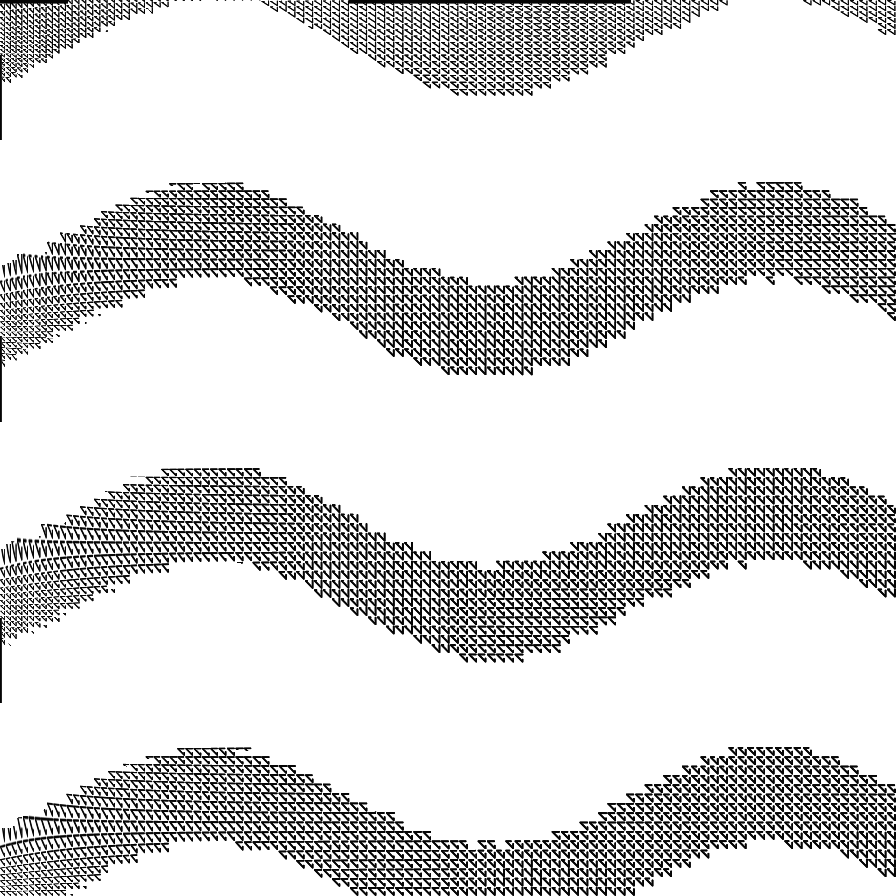
This pattern is drawn by a Shadertoy shader. Its source:

```glsl
const vec3 PAPER = vec3(1.0);
const vec3 INK = vec3(0.02);

float hash(vec2 p) {
    return fract(sin(dot(p, vec2(127.1, 311.7))) * 43758.5453);
}

float noise(vec2 p) {
    vec2 i = floor(p), f = fract(p);
    f = f * f * (3.0 - 2.0 * f);
    float low = mix(hash(i), hash(i + vec2(1, 0)), f.x);
    float high = mix(hash(i + vec2(0, 1)), hash(i + vec2(1, 1)), f.x);
    return mix(low, high, f.y);
}

float segment(vec2 p, vec2 a, vec2 b) {
    vec2 pa = p - a, ba = b - a;
    return length(pa - ba * clamp(dot(pa, ba) / dot(ba, ba), 0.0, 1.0));
}

float fill(float d, float pixel) {
    return 1.0 - smoothstep(-0.5 * pixel, 0.5 * pixel, d);
}

// Cosine of the wave phase: one at the centre line of each band
float bandLevel(vec2 uv) {
    return cos(20.0 * (1.0 - uv.y) + 1.1 * sin(10.0 * uv.x - 0.77));
}

// Grid coordinate that tightens toward zero with the given reach
float tighten(float t, float count, float extra, float reach) {
    return count * t - extra * exp(-t / reach);
}

float tightenSlope(float t, float count, float extra, float reach) {
    return count + extra / reach * exp(-t / reach);
}

// Diagonal stroke with an upright at its foot and a bar at its head
float zigzag(vec2 p, vec2 cell, float upright, float bar) {
    vec2 head = vec2(0.12, 0.88), foot = vec2(0.88, 0.12);
    float d = segment(p * cell, head * cell, foot * cell);
    d = min(d, segment(p * cell, foot * cell, (foot + vec2(0, upright)) * cell));
    return min(d, segment(p * cell, head * cell, (head + vec2(bar, 0)) * cell));
}

// Hatching made of whole marks, kept where the mark centre lies in a band
float hatch(vec2 uv, float pixel) {
    float drop = 1.0 - uv.y;
    vec2 grid = vec2(tighten(uv.x, 96.0, 9.0, 0.13),
                     -tighten(drop, 96.0, 8.0, 0.12));
    vec2 cell = 1.0 / vec2(tightenSlope(uv.x, 96.0, 9.0, 0.13),
                          tightenSlope(drop, 96.0, 8.0, 0.12));
    // Slight bend of the rows near the left side
    grid.y += 2.0 * exp(-uv.x * 9.0) * sin(uv.y * 40.0);

    vec2 id = floor(grid), p = fract(grid);
    vec2 centre = uv + (0.5 - p) * cell;
    float ragged = 0.08 * (hash(id) - 0.5);
    float inside = step(0.48 + ragged, bandLevel(centre));

    // Broad patches lean to uprights or to bars
    float lean = smoothstep(0.35, 0.65, noise(centre * vec2(5.0, 7.0) + 3.0));
    float vary = 0.2 * (hash(id + 17.0) - 0.5);
    float upright = mix(0.25, 0.72, lean) + vary;
    float bar = mix(0.72, 0.2, lean) - vary;
    float width = 0.115 * min(cell.x, cell.y);
    return inside * fill(zigzag(p, cell, upright, bar) - width, pixel);
}

// Dark slivers along the left and top borders
float borderSlivers(vec2 uv, float pixel) {
    float drop = 1.0 - uv.y;
    float left = step(0.58, cos(20.0 * drop - 2.18)) * fill(uv.x - 0.002, pixel);
    float top = step(0.0, cos(10.0 * (uv.x - 0.547))) * fill(drop - 0.004, pixel);
    return max(left, top);
}

void mainImage(out vec4 fragColor, in vec2 fragCoord) {
    vec2 uv = fragCoord / iResolution.xy;
    float pixel = 1.0 / iResolution.y;
    float ink = max(hatch(uv, pixel), borderSlivers(uv, pixel));
    fragColor = vec4(mix(PAPER, INK, ink), 1.0);
}
```
